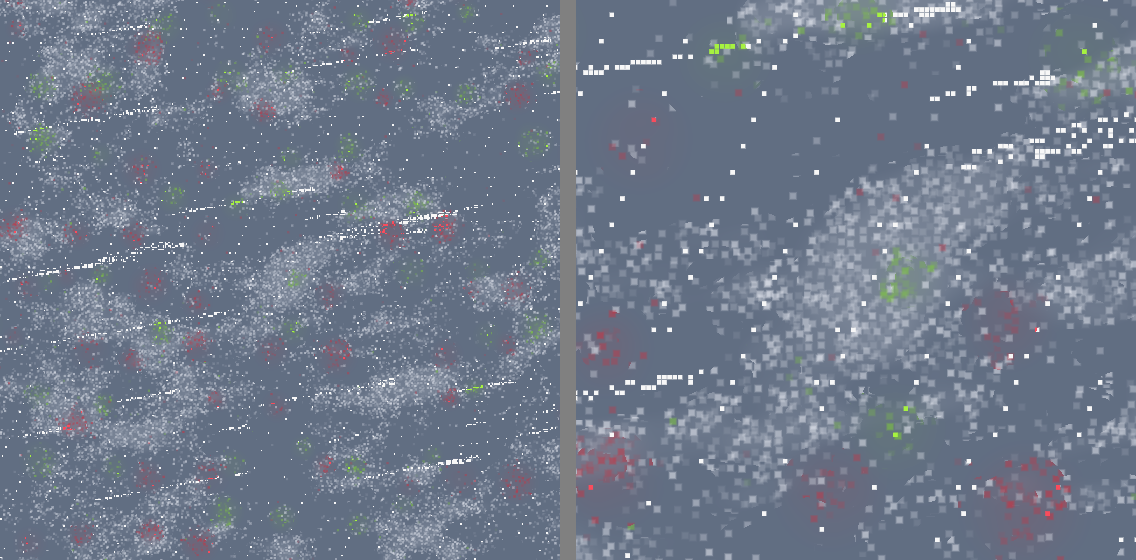
Left, the full canvas; right, a detail of the centre.
A three.js fragment shader for this texture:

```glsl
varying vec2 vUv;

float hash(vec2 p) {
  return fract(sin(dot(p, vec2(127.1, 311.7))) * 43758.5453);
}

float noise(vec2 p) {
  vec2 i = floor(p);
  vec2 f = smoothstep(0.0, 1.0, fract(p));
  float low = mix(hash(i), hash(i + vec2(1.0, 0.0)), f.x);
  float high = mix(hash(i + vec2(0.0, 1.0)), hash(i + 1.0), f.x);
  return mix(low, high, f.y);
}

float cloud(vec2 p) {
  return 0.42 * noise(p) + 0.36 * noise(p * 2.1 + 17.3) + 0.22 * noise(p * 4.7 + 5.9);
}

float softSquare(vec2 p, float halfSize, float edge) {
  vec2 d = abs(p);
  return 1.0 - smoothstep(halfSize - edge, halfSize + edge, max(d.x, d.y));
}

// Small round spots of colour with ragged, fading rims
float spots(vec2 p, float seed) {
  p = p * 9.0 + seed * 0.37;
  vec2 cell = floor(p) + seed;
  float radius = mix(0.2, 0.42, hash(cell + 3.0));
  vec2 jitter = 2.0 * vec2(hash(cell + 7.0), hash(cell + 13.0)) - 1.0;
  float d = length(fract(p) - 0.5 - jitter * (0.5 - radius)) / radius;
  float strength = mix(0.45, 1.0, hash(cell + 19.0)) * step(hash(cell), 0.6);
  return strength * (1.0 - smoothstep(0.1, 1.0, d)) * mix(0.5, 1.1, noise(p * 5.0));
}

// Thin tilted streaks, thicker towards their right end
float streakMask(vec2 p) {
  float mask = 0.0;
  for (int i = 0; i < 30; i++) {
    float id = float(i);
    vec2 d = p - vec2(hash(vec2(id, 3.1)), hash(vec2(id, 8.7)));
    d = vec2(d.x + 0.18 * d.y, d.y - 0.18 * d.x);
    float halfLength = mix(0.02, 0.16, hash(vec2(id, 14.2)));
    float along = clamp(0.5 + 0.5 * d.x / halfLength, 0.0, 1.0);
    float thickness = mix(0.0015, 0.002 + 0.005 * hash(vec2(id, 21.5)), along * along);
    float inside = step(abs(d.x), halfLength) * step(abs(d.y), thickness);
    mask = max(mask, inside * mix(0.1, 0.75, noise(vec2(p.x * 26.0, id))));
  }
  return mask;
}

void main() {
  vec2 tilted = vec2(vUv.x, vUv.y - 0.18 * vUv.x);
  float mist = cloud(tilted * vec2(8.0, 12.0) + 31.0);
  float red = spots(vUv, 41.0);
  float green = spots(vUv, 86.0);
  float tinted = max(red, green);
  float density = max(smoothstep(0.37, 0.72, mist), 0.75 * tinted);
  vec3 white = vec3(0.92, 0.93, 0.96);
  vec3 redTint = vec3(0.78, 0.20, 0.26);
  vec3 greenTint = vec3(0.50, 0.80, 0.22);

  // Slate ground with a faint haze
  vec3 color = vec3(0.38, 0.43, 0.51);
  color = mix(color, white, 0.16 * smoothstep(0.52, 0.80, mist));
  color = mix(color, greenTint, 0.13 * green);
  color = mix(color, redTint, 0.13 * red);

  // Layers of translucent grains, each taking one colour
  for (int layer = 0; layer < 3; layer++) {
    float seed = float(layer) * 53.0;
    vec2 p = vUv * 160.0 + float(layer) * 0.37;
    vec2 cell = floor(p) + seed;
    vec2 jitter = vec2(hash(cell + 11.0), hash(cell + 29.0)) - 0.5;
    float grain = softSquare(fract(p) - 0.5 - 0.3 * jitter, 0.32, 0.13);
    float strength = mix(0.08, 0.58, pow(hash(cell + 71.0), 1.7));
    vec3 tint = mix(white, greenTint, step(hash(cell + 37.0), 1.2 * green));
    tint = mix(tint, redTint, step(hash(cell + 43.0), 1.2 * red));
    color = mix(color, tint, grain * strength * step(hash(cell), 0.5 * density));
  }

  // Bright crisp specks along the streaks
  vec2 p = vUv * 320.0;
  vec2 cell = floor(p);
  float speck = softSquare(fract(p) - 0.5, 0.44, 0.08);
  speck *= step(hash(cell + 97.0), streakMask((cell + 0.5) / 320.0));
  vec3 speckColor = mix(vec3(0.97), vec3(0.65, 0.95, 0.25), step(0.3, green));
  speckColor = mix(speckColor, vec3(0.98, 0.30, 0.36), step(0.3, red));
  color = mix(color, speckColor, speck);

  gl_FragColor = vec4(color, 1.0);
}
```
